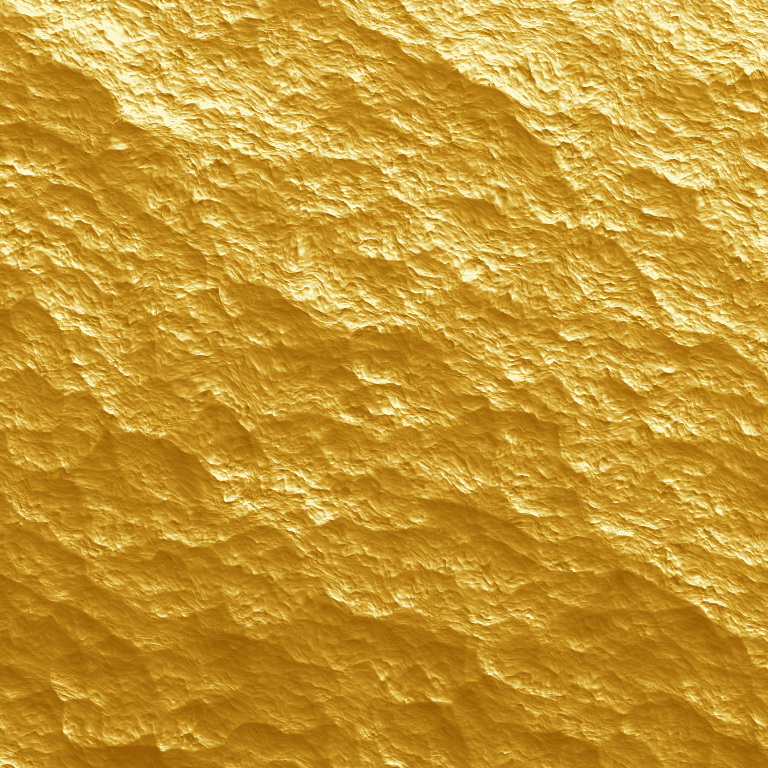
Give the GLSL for this texture, as a WebGL 2 fragment shader.

```glsl
#version 300 es
precision highp float;
// Crumpled gold foil: nested dents with sharp crests, lit from the upper right.

uniform vec2 u_resolution;
out vec4 fragColor;

const vec2  GRAIN_DIR    = vec2(0.92, -0.39);  // direction the wrinkles run in
const float BROAD_FREQ   = 3.8;                // largest dents per canvas height
const float FINE_FREQ    = 40.0;               // coarsest crinkles per canvas height
const float FREQ_STEP    = 2.2;                // size ratio between layers
const int   LAYERS       = 3;                  // layers of dents and of crinkles
const float BROAD_DEPTH  = 1.0;
const float FINE_DEPTH   = 1.25;
const float BROAD_STRETCH = 1.35;              // length over width
const float FINE_STRETCH = 1.3;
const float BROAD_WARP   = 0.27;               // raggedness of the crests
const float FINE_WARP    = 0.3;
const vec2  LIGHT_FALL   = vec2(0.5, 1.45);    // brightening to the upper right

// Gold tones and the light levels at which each is reached
const int TONES = 8;
const vec3 GOLD[TONES] = vec3[](
    vec3(0.60, 0.37, 0.02), vec3(0.67, 0.45, 0.06),
    vec3(0.76, 0.55, 0.12), vec3(0.84, 0.66, 0.21),
    vec3(0.89, 0.76, 0.35), vec3(0.92, 0.84, 0.51),
    vec3(0.96, 0.93, 0.69), vec3(0.99, 0.97, 0.80));
const float LEVEL[TONES] = float[](-2.2, -1.1, -0.2, 0.5, 1.1, 1.6, 2.15, 3.0);

vec2 hash2(vec2 cell) {
    vec3 h = fract(cell.xyx * vec3(0.1031, 0.1030, 0.0973));
    h += dot(h, h.yzx + 33.33);
    return fract((h.xx + h.yz) * h.zy);
}

// Smooth vector noise in -0.5..0.5
vec2 noise2(vec2 p) {
    vec2 i = floor(p), f = fract(p);
    f = f * f * (3.0 - 2.0 * f);
    vec2 low  = mix(hash2(i), hash2(i + vec2(1, 0)), f.x);
    vec2 high = mix(hash2(i + vec2(0, 1)), hash2(i + vec2(1, 1)), f.x);
    return mix(low, high, f.y) - 0.5;
}

vec2 crumple(vec2 p, float freq, float strength) {
    for (int i = 0; i < 4; i++) {
        p += strength / freq * noise2(p * freq + float(i) * 17.3);
        freq *= 2.3;
    }
    return p;
}

// Slope towards the light inside cellular bowls; crests are cell borders
float dentSlope(vec2 p, float crestWidth) {
    vec2 base = floor(p);
    float nearest = 9.0, second = 9.0;
    float slope = 0.0, otherSlope = 0.0;
    for (int y = -1; y <= 1; y++) {
        for (int x = -1; x <= 1; x++) {
            vec2 cell = base + vec2(x, y);
            vec2 toSite = cell + hash2(cell) - p;
            float d = dot(toSite, toSite);
            float depth = mix(0.4, 1.6, hash2(cell + 71.7).x);
            float s = toSite.y * depth;
            if (d < nearest) {
                second = nearest;
                otherSlope = slope;
                nearest = d;
                slope = s;
            } else if (d < second) {
                second = d;
                otherSlope = s;
            }
        }
    }
    float share = 0.5 - 0.5 * smoothstep(0.0, crestWidth, second - nearest);
    return mix(slope, otherSlope, share);
}

// Sum of dent layers in the wrinkle frame: x along the grain, y towards the light
float dentLayers(vec2 p, float freq, float stretch) {
    vec2 q = vec2(dot(p, GRAIN_DIR), stretch * dot(p, vec2(-GRAIN_DIR.y, GRAIN_DIR.x)));
    float sum = 0.0;
    for (int i = 0; i < LAYERS; i++) {
        float crestWidth = 0.04 + 2.0 * freq / u_resolution.y;
        sum += dentSlope(q * freq + float(i) * vec2(13.7, 29.1), crestWidth);
        freq *= FREQ_STEP;
    }
    return sum;
}

vec3 goldTone(float light) {
    vec3 colour = GOLD[0];
    for (int i = 1; i < TONES; i++) {
        float t = clamp((light - LEVEL[i - 1]) / (LEVEL[i] - LEVEL[i - 1]), 0.0, 1.0);
        colour = mix(colour, GOLD[i], t);
    }
    return colour;
}

void main() {
    vec2 uv = gl_FragCoord.xy / u_resolution;
    vec2 p = gl_FragCoord.xy / u_resolution.y + 2.0;

    float broad = dot(uv - 0.5, LIGHT_FALL) + BROAD_DEPTH
        * dentLayers(crumple(p, BROAD_FREQ, BROAD_WARP), BROAD_FREQ, BROAD_STRETCH);
    float fine = FINE_DEPTH
        * dentLayers(crumple(p, 0.35 * FINE_FREQ, FINE_WARP), FINE_FREQ, FINE_STRETCH);

    // Bright slopes glitter, shaded slopes stay satin
    float glitter = mix(0.45, 1.5, smoothstep(-1.0, 1.0, broad));
    fragColor = vec4(goldTone(broad + glitter * fine), 1.0);
}
```
